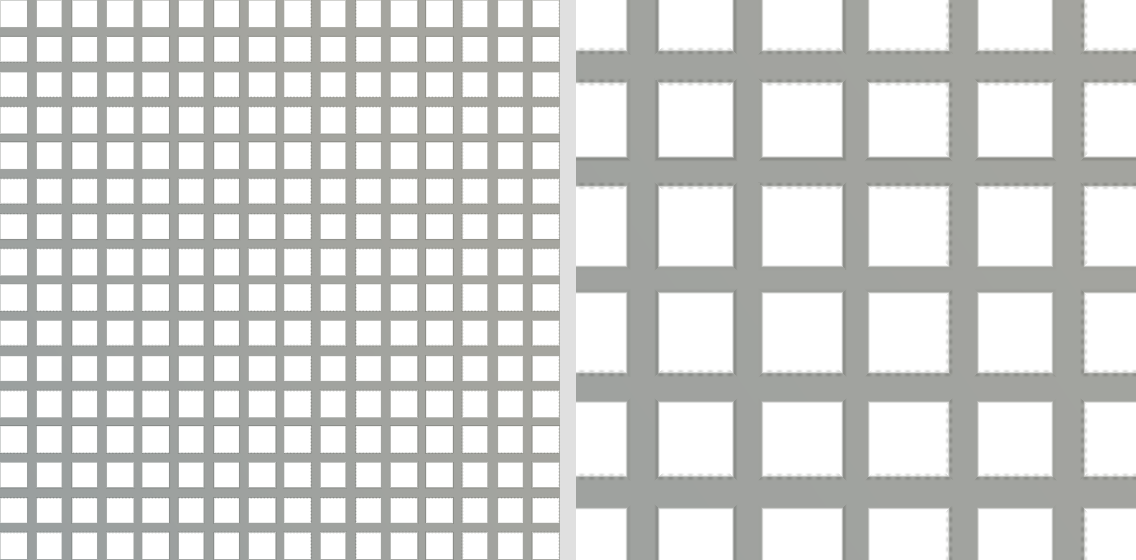
Left, the full canvas; right, a detail of the centre.
Give the GLSL for this pattern, as a Shadertoy shader.

```glsl
// A grey metal grid with 16 by 16 square openings on white.
// Each cell is a box distance; opening widths swell in a four-cell rhythm,
// and hashed edges carry a dark rim or a fine dotted fringe.

float hash(float n) {
    return fract(sin(n * 127.1) * 43758.5453);
}

void mainImage(out vec4 fragColor, in vec2 fragCoord) {
    // Canvas coordinates with rows counted from the top
    vec2 p = fragCoord / iResolution.xy;
    p.y = 1.0 - p.y;

    // Cell index and offset from the centre of its opening
    const float pitch = 0.06335;
    vec2 cell = floor((p - 0.0246) / pitch + 0.5);
    vec2 offset = p - 0.0246 - cell * pitch;

    // Openings alternate between pairs of narrow and wide cells
    vec2 halfSize = 0.0229 + 0.0012 * cos(1.5708 * (cell - 3.5));
    vec2 q = abs(offset) - halfSize;
    float d = max(q.x, q.y);

    // Each edge line shares one finish along the whole grid
    bool vertical = q.x > q.y;
    vec2 edge = cell * 2.0 + step(0.0, offset);
    float finish = hash(vertical ? edge.x + 3.0 : edge.y + 57.0);
    float along = vertical ? p.y : p.x;
    float dots = 0.5 + 0.5 * sin(along * 6.2832 * 170.0);
    float dotted = step(0.72, finish);

    // Metal drifts from cool at the lower left to warm at the upper right
    float warmth = clamp(0.55 + 0.55 * (p.x - p.y) + 0.25 * p.x, 0.0, 1.0);
    vec3 metal = mix(vec3(0.60, 0.622, 0.622), vec3(0.648, 0.648, 0.622), warmth);

    // Thin dark rim on the metal side, stronger on some edges
    float rim = smoothstep(-0.0005, 0.0008, d) * (1.0 - smoothstep(0.0012, 0.0030, d));
    metal -= 0.085 * rim * mix(smoothstep(0.25, 0.7, finish), dots, dotted);

    // White openings with softened edges and a pale dotted fringe
    float soft = max(0.0009, 0.7 / iResolution.y);
    float bars = smoothstep(-soft, soft, d);
    float fringe = dotted * dots * smoothstep(-0.0024, -0.0006, d);
    vec3 color = mix(vec3(1.0), metal, max(bars, 0.4 * fringe));

    fragColor = vec4(color, 1.0);
}
```
